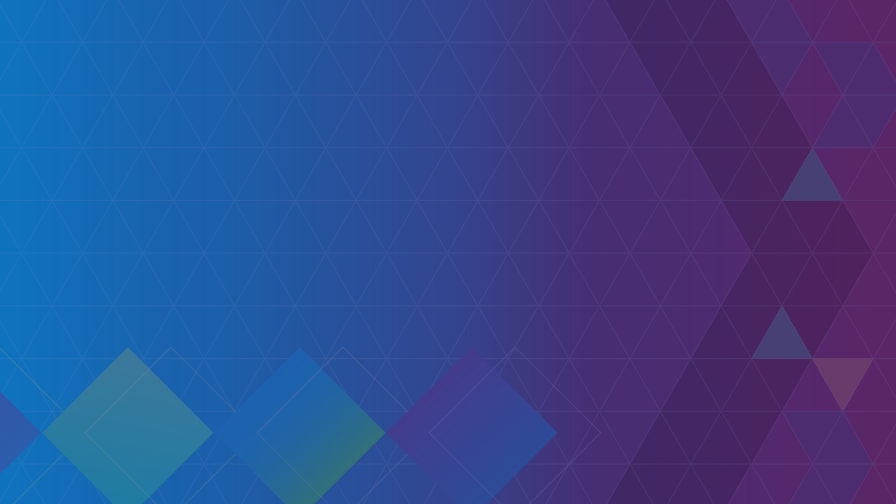
Write a WebGL 1 fragment shader that draws this background.

```glsl
precision highp float;
// Blue-to-plum gradient with a triangular lattice, chevrons and a row of diamonds.
uniform vec2 u_resolution;

// Lengths are in canvas heights
const vec2 LATTICE_ORIGIN = vec2(0.8877, 0.4977);
const float TRI_SIDE = 0.1207;
const float ROW_HEIGHT = 0.1046;
const float LINE_WIDTH = 0.0022;
const float GRID_ALPHA = 0.11;
const vec2 DIAMOND_START = vec2(-0.088, 0.1412);
const float DIAMOND_STEP = 0.3414;
const float DIAMOND_RADIUS = 0.170;
const float OUTLINE_SHIFT = 0.0856;
const float OUTLINE_ALPHA = 0.32;
const float BAND_SHADE = 0.89;

const vec3 AZURE = vec3(0.055, 0.455, 0.75);
const vec3 BLUE = vec3(0.11, 0.37, 0.665);
const vec3 INDIGO = vec3(0.20, 0.27, 0.56);
const vec3 PURPLE = vec3(0.275, 0.18, 0.45);
const vec3 VIOLET = vec3(0.305, 0.165, 0.435);
const vec3 PLUM = vec3(0.355, 0.148, 0.405);
const vec3 CHEVRON = vec3(0.295, 0.175, 0.44);
const vec3 SLATE = vec3(0.28, 0.25, 0.46);
const vec3 ROSE = vec3(0.41, 0.23, 0.42);
const vec3 GRID_TINT = vec3(0.56, 0.58, 0.80);
const vec3 OLIVE_LINE = vec3(0.45, 0.60, 0.55);
const vec3 LILAC_LINE = vec3(0.42, 0.39, 0.68);

// Coverage of a signed distance that is positive inside
float fill(float d) {
  return clamp(0.5 + d * u_resolution.y, 0.0, 1.0);
}

float stroke(float d) {
  return fill(0.5 * LINE_WIDTH - abs(d));
}

// Lattice shapes below measure distance in rows
float fillCell(float d) {
  return fill(d * ROW_HEIGHT);
}

// Triangle on a base centre; dir is 1 for up and -1 for down
float triangle(vec2 cell, vec2 base, float dir) {
  vec2 r = cell - base;
  r.y *= dir;
  return fillCell(min(r.y, 0.5 - abs(r.x) - 0.5 * r.y));
}

// Right-pointing chevron, two rows tall
float chevron(vec2 cell, vec2 tip) {
  vec2 r = cell - tip;
  float across = r.x + 0.5 * abs(r.y);
  return fillCell(min(min(across + 1.0, -across), 1.0 - abs(r.y)));
}

float latticeDistance(vec2 cell) {
  vec3 axes = vec3(cell.y, cell.x + 0.5 * cell.y, cell.x - 0.5 * cell.y);
  vec3 d = abs(fract(axes + 0.5) - 0.5) * ROW_HEIGHT;
  return min(d.x, min(d.y, d.z));
}

vec3 baseGradient(float x) {
  vec3 c = mix(AZURE, BLUE, smoothstep(-0.06, 0.27, x));
  c = mix(c, INDIGO, clamp((x - 0.25) / 0.25, 0.0, 1.0));
  c = mix(c, PURPLE, clamp((x - 0.50) / 0.16, 0.0, 1.0));
  c = mix(c, VIOLET, clamp((x - 0.66) / 0.16, 0.0, 1.0));
  return mix(c, PLUM, clamp((x - 0.80) / 0.18, 0.0, 1.0));
}

// Diamond gradients; r spans -1 to 1 from centre to tips
vec3 diamondColor(float i, vec2 r) {
  float t = clamp(0.5 + 0.5 * (r.x - r.y), 0.0, 1.0);
  if (i < 0.5) return mix(vec3(0.22, 0.30, 0.62), vec3(0.18, 0.36, 0.67), t);
  if (i < 1.5) return mix(vec3(0.11, 0.49, 0.64), vec3(0.24, 0.48, 0.60),
                          clamp(0.55 + 0.55 * r.y + 0.1 * r.x, 0.0, 1.0));
  if (i < 2.5) return mix(vec3(0.11, 0.385, 0.69), vec3(0.20, 0.45, 0.46), t * t);
  return mix(vec3(0.27, 0.23, 0.55), vec3(0.17, 0.30, 0.60), t);
}

void main() {
  vec2 p = gl_FragCoord.xy / u_resolution.y;
  vec2 cell = (p - LATTICE_ORIGIN) / vec2(TRI_SIDE, ROW_HEIGHT);
  vec3 color = baseGradient(gl_FragCoord.x / u_resolution.x);

  // Large shaded chevron and the strip along its upper edge
  float sweep = cell.x + 0.5 * abs(cell.y);
  float band = fillCell(min(sweep - 5.0, 7.0 - sweep));
  color *= mix(1.0, BAND_SHADE, band);
  float cut = 4.0 - cell.x + 0.5 * cell.y;
  float strip = fillCell(min(min(sweep - 7.0, 8.0 - sweep), cut));
  color = mix(color, CHEVRON, strip);

  // Small chevrons and accent triangles
  color = mix(color, CHEVRON, 0.85 * chevron(cell, vec2(7.5, 3.0)));
  color = mix(color, CHEVRON, 0.85 * chevron(cell, vec2(7.0, -4.0)));
  color = mix(color, SLATE, triangle(cell, vec2(6.0, 1.0), 1.0));
  color = mix(color, SLATE, triangle(cell, vec2(5.5, -2.0), 1.0));
  color = mix(color, ROSE, triangle(cell, vec2(6.5, -2.0), -1.0));

  color = mix(color, GRID_TINT, GRID_ALPHA * stroke(latticeDistance(cell)));

  // Filled diamonds, each with a shifted outline
  for (int k = 0; k < 4; k++) {
    float i = float(k);
    vec2 r = p - DIAMOND_START - vec2(i * DIAMOND_STEP, 0.0);
    float d = (DIAMOND_RADIUS - abs(r.x) - abs(r.y)) * 0.7071;
    color = mix(color, diamondColor(i, r / DIAMOND_RADIUS), 0.93 * fill(d));
    float edge = (DIAMOND_RADIUS - abs(r.x - OUTLINE_SHIFT) - abs(r.y)) * 0.7071;
    vec3 lineColor = mix(OLIVE_LINE, LILAC_LINE, i / 3.0);
    color = mix(color, lineColor, OUTLINE_ALPHA * stroke(edge));
  }

  gl_FragColor = vec4(color, 1.0);
}
```
